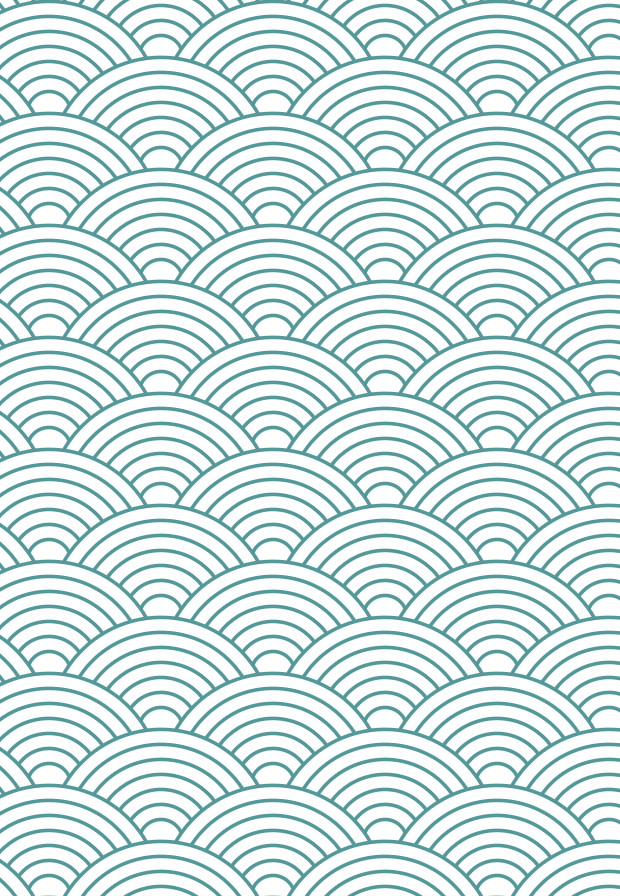
A Shadertoy shader for this pattern:

```glsl
// Overlapping wave scales: rows of concentric rings, each row shifted by half
// a period and covering the row above it. Rows are painted from back to front,
// with ring lines taken from the distance to each scale centre.

#define REPEATS_DOWN 4.0                  // same-column pairs of rows per height
#define PATTERN_SHIFT vec2(0.2188, -0.0063) // first scale centre, in periods
#define ROW_STEP 0.25                     // row spacing, in periods
#define OUTER_RADIUS 0.5
#define RING_GAP 0.067
#define RING_COUNT 7.0
#define LINE_WIDTH 0.0160
#define LINE_COLOR vec3(0.33, 0.60, 0.60)
#define PAPER_COLOR vec3(1.0)

// Pixel coverage of the inside of a signed distance
float coverage(float dist, float pixel) {
    return clamp(0.5 - dist / pixel, 0.0, 1.0);
}

// Distance from the nearest scale centre in the given row
float scaleRadius(vec2 p, float row) {
    float stagger = 0.5 * mod(row, 2.0);
    float x = fract(p.x - stagger + 0.5) - 0.5;
    return length(vec2(x, p.y - row * ROW_STEP));
}

// Signed distance to the closest of the concentric ring lines
float ringDistance(float radius) {
    float inset = OUTER_RADIUS - radius;
    float ring = clamp(floor(inset / RING_GAP + 0.5), 0.0, RING_COUNT - 1.0);
    return abs(inset - ring * RING_GAP) - 0.5 * LINE_WIDTH;
}

void mainImage(out vec4 fragColor, in vec2 fragCoord) {
    float pixel = REPEATS_DOWN / iResolution.y;
    vec2 p = fragCoord * pixel - PATTERN_SHIFT;
    float baseRow = floor(p.y / ROW_STEP);
    vec3 color = PAPER_COLOR;

    // Upper rows lie behind lower rows
    for (int i = 1; i >= -3; i--) {
        float radius = scaleRadius(p, baseRow + float(i));
        vec3 scale = mix(PAPER_COLOR, LINE_COLOR, coverage(ringDistance(radius), pixel));
        // Keep the rim solid so that only the silhouette is blended
        if (radius > OUTER_RADIUS) scale = LINE_COLOR;
        float rim = radius - OUTER_RADIUS - 0.5 * LINE_WIDTH;
        color = mix(color, scale, coverage(rim, pixel));
    }

    fragColor = vec4(color, 1.0);
}
```
